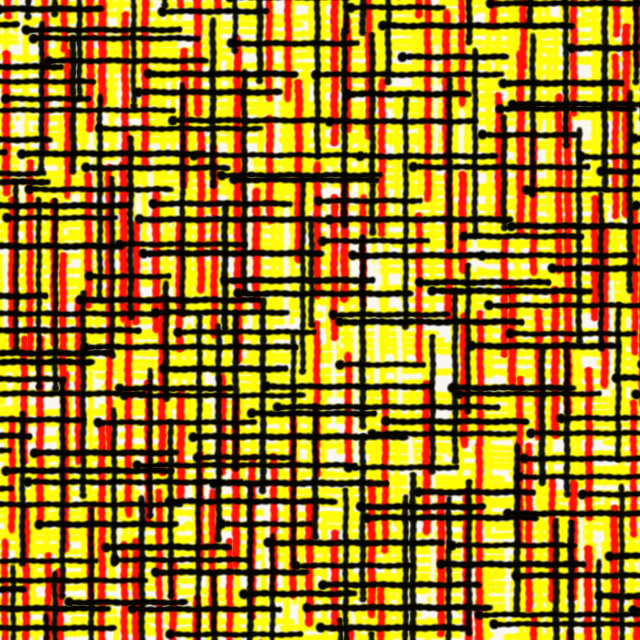
A Shadertoy shader for this pattern:

```glsl
// A loose weave of yellow, red and black pen strokes on white ground.

const vec3 WHITE  = vec3(0.98, 0.97, 0.95);
const vec3 YELLOW = vec3(1.0, 0.99, 0.02);
const vec3 RED    = vec3(1.0, 0.07, 0.02);
const vec3 BLACK  = vec3(0.01, 0.01, 0.0);

// Four random values from a cell, a row and a layer seed
vec4 hash4(vec3 cell) {
    vec4 q = fract(cell.xyzx * vec4(0.1031, 0.1030, 0.0973, 0.1099));
    q += dot(q, q.wzxy + 33.33);
    return fract((q.xxyz + q.yzzw) * q.zywx);
}

// Coverage of one layer of strokes running along p.x.
// rows: stroke lanes per canvas, span: lane length given to each stroke,
// fill: chance that a stroke is present, knob: radius of the starting blob.
float strokes(vec2 p, float rows, float span, float fill,
              float halfWidth, float knob, float soft, float seed) {
    float nearest = 1.0;
    float baseRow = floor(p.y * rows);
    for (int j = -1; j <= 1; j++) {
        float row = baseRow + float(j);
        float u = p.x / span + 9.0 * hash4(vec3(row, 7.0, seed)).x;
        for (int k = -1; k <= 1; k++) {
            float cell = floor(u) + float(k);
            vec4 rnd = hash4(vec3(cell, row, seed + 3.0));
            if (rnd.x > fill) continue;

            // Random ends, sideways shift and a slight hand tremor
            float start = cell + 0.35 * rnd.y;
            float end = cell + 0.8 + 0.5 * rnd.z;
            float phase = 40.0 * rnd.y;
            float tremor = 0.0007 * sin(p.x * 95.0 + phase);
            float across = p.y - (row + 0.5 + 0.8 * (rnd.w - 0.5)) / rows - tremor;
            float beyond = max(max(start - u, u - end), 0.0) * span;

            // Beaded stroke, with some heavier than others
            float width = halfWidth * (0.9 + 0.25 * fract(rnd.z * 17.0));
            width += 0.0005 * sin(p.x * 430.0 + phase);
            float line = length(vec2(beyond, across)) - width;
            float blob = length(vec2((u - start) * span, across)) - knob;
            nearest = min(nearest, min(line, blob));
        }
    }
    return 1.0 - smoothstep(-soft, soft, nearest);
}

void mainImage(out vec4 fragColor, in vec2 fragCoord) {
    float size = min(iResolution.x, iResolution.y);
    vec2 p = fragCoord / size;
    vec2 q = p.yx;
    float soft = max(0.0027, 0.75 / size);

    // Fine yellow threads leave small white gaps
    vec3 color = WHITE;
    color = mix(color, YELLOW, strokes(p, 84.0, 0.20, 0.95, 0.0048, 0.0, soft, 11.0));
    color = mix(color, YELLOW, strokes(q, 60.0, 0.24, 0.75, 0.0047, 0.0, soft, 23.0));

    // Upright white and red streaks
    color = mix(color, WHITE, 0.9 * strokes(q, 26.0, 0.22, 0.32, 0.0040, 0.0, soft, 37.0));
    color = mix(color, RED, strokes(q, 34.0, 0.26, 0.76, 0.0056, 0.0, soft, 41.0));

    // Black grid: uprights below, knobbed level strokes on top
    color = mix(color, BLACK, 0.94 * strokes(q, 25.0, 0.30, 0.70, 0.0044, 0.0056, soft, 59.0));
    color = mix(color, BLACK, strokes(p, 36.0, 0.27, 0.87, 0.0044, 0.0076, soft, 73.0));

    fragColor = vec4(color, 1.0);
}
```
